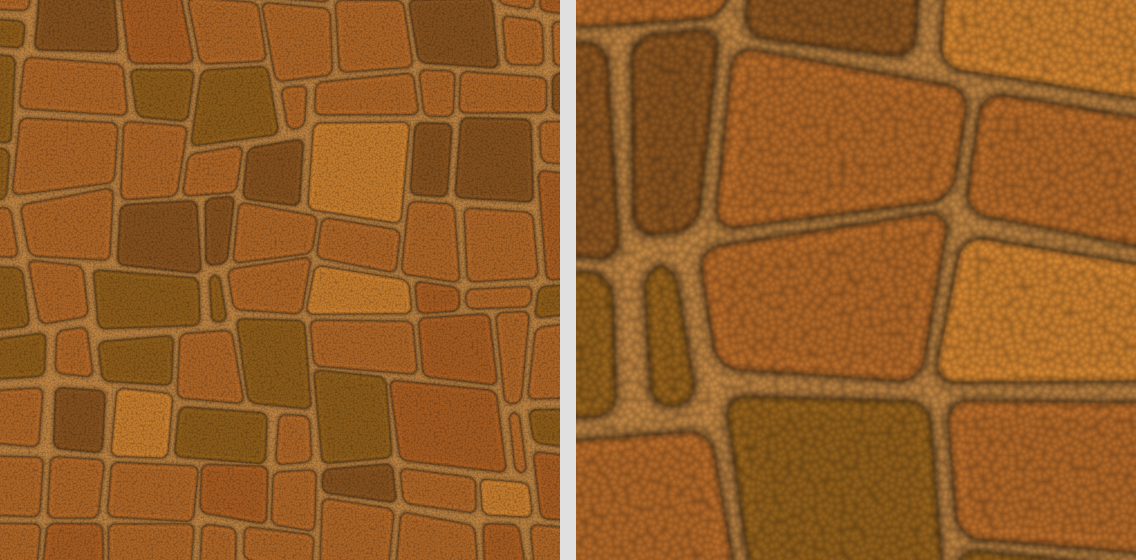
Left, the full canvas; right, a detail of the centre.
This texture is drawn by a WebGL 1 fragment shader. Its source:

```glsl
precision highp float;
uniform vec2 u_resolution;

#define GRID vec2(7.6, 8.5)   // stones across and up
#define JITTER 0.66           // spread of joint positions, in cells
#define TILT 0.17             // slope of the joints
#define WEDGE 0.08            // extra slope of each stone's own edge
#define GAP 0.0048            // narrowest half joint
#define GAP_EXTRA 0.0065      // added half joint on the loosest stones
#define CORNER 0.013          // corner radius
#define SHADOW 0.0042         // reach of the shading into the mortar
#define GRAIN_CELLS 250.0
#define GRAIN_DEPTH 0.30

vec2 hash2(vec2 p) {
  vec3 q = fract(vec3(p.xyx) * vec3(0.1031, 0.1030, 0.0973));
  q += dot(q, q.yzx + 33.33);
  return fract((q.xx + q.yz) * q.zy);
}

// Signed distance to the tilted joint owned by a grid cell
float joint(vec2 p, vec2 cell, vec2 stone, vec2 axis) {
  vec2 centre = (cell + 0.5 + JITTER * (hash2(cell + 80.0) - 0.5)) / GRID;
  float tilt = TILT * (2.0 * hash2(cell + 137.0).x - 1.0);
  tilt += WEDGE * (hash2(stone * 3.0 + cell + 211.0).y - 0.5);
  return dot(p - centre, normalize(axis + tilt * axis.yx));
}

// Each grid vertex carries one stone, bounded pinwheel-wise by the
// joints of its four cells, which alternate upright and level
float stoneDistance(vec2 p, vec2 v) {
  float odd = mod(v.x + v.y, 2.0);
  vec2 X = vec2(1.0, 0.0), Y = vec2(0.0, 1.0);
  float right = joint(p, v - Y * odd, v, X);
  float left = joint(p, v - X - Y * (1.0 - odd), v, X);
  float top = joint(p, v - X * (1.0 - odd), v, Y);
  float bottom = joint(p, v - Y - X * odd, v, Y);
  float loose = hash2(v + 311.0).x;
  float inset = GAP + GAP_EXTRA * loose * loose;
  vec2 d = vec2(max(right, -left), max(top, -bottom)) + inset + CORNER;
  return length(max(d, 0.0)) + min(max(d.x, d.y), 0.0) - CORNER;
}

vec3 stoneColour(float pick) {
  vec3 gold = vec3(0.70, 0.44, 0.16);
  vec3 umber = vec3(0.47, 0.285, 0.105);
  vec3 olive = vec3(0.50, 0.325, 0.09);
  vec3 rust = vec3(0.59, 0.325, 0.115);
  vec3 sienna = vec3(0.615, 0.358, 0.135);
  if (pick < 0.10) return gold;
  if (pick < 0.21) return umber;
  if (pick < 0.33) return olive;
  if (pick < 0.48) return rust;
  return sienna;
}

// Cellular noise: distance to the nearest scattered point
float cellular(vec2 p) {
  vec2 cell = floor(p);
  float nearest = 2.0;
  for (int y = -1; y <= 1; y++) {
    for (int x = -1; x <= 1; x++) {
      vec2 c = cell + vec2(float(x), float(y));
      nearest = min(nearest, distance(p, c + hash2(c + 17.0)));
    }
  }
  return nearest;
}

void main() {
  vec2 p = gl_FragCoord.xy / u_resolution.y;
  float blur = max(0.0012, 0.7 / u_resolution.y);

  // Nearest stone
  vec2 home = floor(p * GRID + 0.5);
  vec2 nearestStone = home;
  float d = 1.0;
  for (int y = -1; y <= 1; y++) {
    for (int x = -1; x <= 1; x++) {
      vec2 v = home + vec2(float(x), float(y));
      float dist = stoneDistance(p, v);
      if (dist < d) {
        d = dist;
        nearestStone = v;
      }
    }
  }

  // Mortar darkens towards the stones; stones have a faint lit rim
  vec3 mortar = vec3(0.69, 0.475, 0.235);
  mortar *= 1.0 - 0.36 * exp(-max(d, 0.0) / SHADOW);
  vec3 stone = stoneColour(hash2(nearestStone + 401.0).y);
  float rim = (d + 0.0055) / 0.0028;
  stone *= 1.0 + 0.06 * exp(-rim * rim);
  vec3 colour = mix(stone, mortar, smoothstep(-blur, blur, d));

  // Soft dark outline
  float outline = d / 0.0023;
  colour *= 1.0 - 0.20 * exp(-outline * outline);

  // Fine sandy grain
  colour *= 1.0 + GRAIN_DEPTH * (0.45 - cellular(p * GRAIN_CELLS));
  gl_FragColor = vec4(colour, 1.0);
}
```
